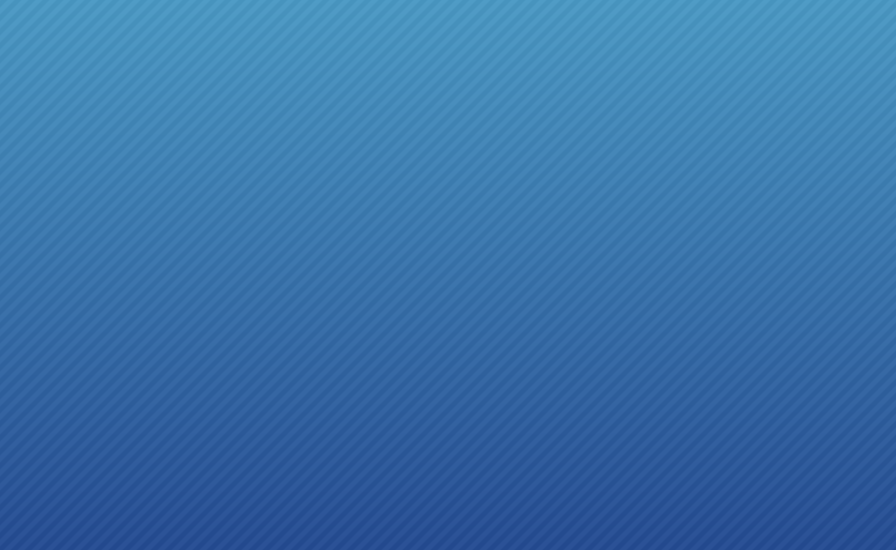
A WebGL 2 fragment shader for this background:

```glsl
#version 300 es
precision highp float;
// Blue vertical gradient overlaid with fine, faint diagonal stripes.
uniform vec2 u_resolution;
out vec4 fragColor;

// Soft-edged stripes rising to the right; returns coverage from 0 to 1.
float diagonalStripes(vec2 p, float period) {
    float phase = fract((p.x - p.y) / period);
    float edgeDistance = 0.25 - abs(phase - 0.5);
    float softness = max(0.1, 0.8 / (period * u_resolution.x));
    return smoothstep(-softness, softness, edgeDistance);
}

void main() {
    vec2 uv = gl_FragCoord.xy / u_resolution;
    vec2 p = gl_FragCoord.xy / u_resolution.x;

    // Deep blue at the bottom, light cyan blue at the top
    vec3 deepBlue = vec3(0.152, 0.300, 0.570);
    vec3 skyBlue = vec3(0.296, 0.596, 0.760);
    vec3 color = mix(deepBlue, skyBlue, uv.y);

    // Faint lightening and darkening across the stripes
    color += 0.031 * (diagonalStripes(p, 1.0 / 64.0) - 0.5);

    fragColor = vec4(color, 1.0);
}
```
